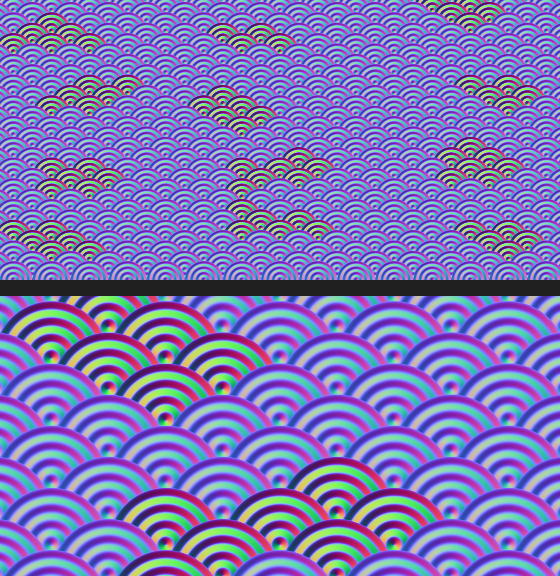
Top: the whole. Bottom: its middle third, enlarged.
A WebGL 1 fragment shader for this texture map:

```glsl
precision highp float;
// Normal map of overlapping seigaiha wave scales, with drifting clusters of steeper relief.

uniform vec2 u_resolution;

const float PI = 3.14159265;
const float ROWS = 27.0;          // scale rows per canvas height
const float RADIUS = 0.068;       // scale radius in canvas heights
const float RINGS = 3.5;          // three ridges and a central boss
const float SOFT_SLOPE = 1.2;
const float STEEP_SLOPE = 2.8;

float hash(vec2 p) {
  return fract(sin(dot(p, vec2(127.1, 311.7))) * 4375.85);
}

// Cellular noise: distance to the nearest jittered cell point.
float cellDistance(vec2 p, float jitter) {
  vec2 home = floor(p);
  float nearest = 2.0;
  for (int j = -1; j <= 1; j++) {
    for (int i = -1; i <= 1; i++) {
      vec2 cell = home + vec2(float(i), float(j));
      vec2 offset = vec2(hash(cell), hash(cell + 41.3)) - 0.5;
      nearest = min(nearest, distance(p, cell + 0.5 + jitter * offset));
    }
  }
  return nearest;
}

// Relief strength, constant over each scale; clusters have ragged borders.
float scaleStrength(vec2 center) {
  float d = cellDistance(center * vec2(1.5, 4.0) + vec2(1.5, 0.0), 0.5);
  float reach = 0.23 + 0.16 * (hash(floor(center * 200.0 + 0.5)) - 0.5);
  return d < reach ? STEEP_SLOPE : SOFT_SLOPE;
}

// Outward tilt of concentric cosine ridges.
vec2 ringTilt(vec2 fromCenter, float radius, float rings) {
  float r = length(fromCenter);
  return sin(2.0 * PI * rings * r / radius) * fromCenter / max(r, 1e-4);
}

// Center of the scale in a given row closest to x; odd rows shift by half.
vec2 scaleCenter(float x, float row) {
  float shift = mod(row, 2.0) * RADIUS;
  float column = floor((x - shift) / (2.0 * RADIUS) + 0.5);
  return vec2(column * 2.0 * RADIUS + shift, row / ROWS);
}

// Layers the rows from back to front; lower rows cover higher ones.
vec2 waveTilt(vec2 p, float edge) {
  float firstRow = floor((p.y - RADIUS) * ROWS);
  vec2 tilt = vec2(0.0);
  for (int i = 5; i >= 0; i--) {
    float row = firstRow + float(i);
    if (row >= 0.0) {
      vec2 center = scaleCenter(p.x, row);
      vec2 local = p - center;
      float cover = 1.0 - smoothstep(-edge, edge, length(local) - RADIUS);
      vec2 layer = ringTilt(local, RADIUS, RINGS) * scaleStrength(center);
      tilt = mix(tilt, layer, cover);
    }
  }
  return tilt;
}

// Encodes a tilt as a normal color with the green axis pointing down.
vec3 normalColor(vec2 tilt) {
  vec3 n = normalize(vec3(tilt.x, -tilt.y, 1.0));
  return vec3(n.xy * 0.5 + 0.5, n.z);
}

void main() {
  vec2 p = gl_FragCoord.xy / u_resolution.y;
  p.x -= 0.5 * u_resolution.x / u_resolution.y;
  float edge = 0.7 / u_resolution.y;
  gl_FragColor = vec4(normalColor(waveTilt(p, edge)), 1.0);
}
```
